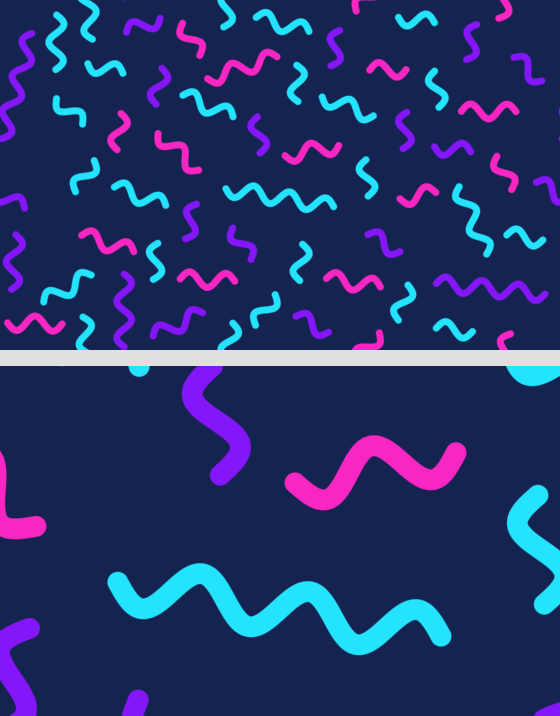
Top: the whole. Bottom: its middle third, enlarged.
Reproduce this pattern procedurally as a WebGL 1 fragment shader.

```glsl
precision highp float;
// Confetti of wavy strokes on navy. A wrapping herringbone of two-cell blocks holds
// one squiggle per block, lying or standing with some tilt; each is a round-capped
// sine stroke that shortens by half waves until it clears its neighbours.
uniform vec2 u_resolution;

const float TAU = 6.2831853;
const vec2 TILE = vec2(1.6, 1.0);
const vec2 GRID = vec2(16.0, 8.0);      // multiples of 4 keep the herringbone seamless
const float HALF_WAVE = 0.052;
const float AMPLITUDE = 0.0212;
const float STROKE_RADIUS = 0.0099;
const float SPACING = 0.061;            // least distance between two axes
const float LONG_HALVES = 6.0;
const float SHORT_HALVES = 2.0;

const vec3 NAVY = vec3(0.078, 0.137, 0.308);
const vec3 CYAN = vec3(0.14, 0.89, 0.99);
const vec3 PINK = vec3(0.98, 0.15, 0.77);
const vec3 VIOLET = vec3(0.52, 0.085, 0.98);

struct Squiggle {
  vec2 centre;
  vec2 axis;
  float rank;
  float wanted;   // desired number of half waves
};

float hash(vec2 cell, float seed) {
  return fract(sin(dot(mod(cell, GRID), vec2(12.99, 78.23)) + seed * 3.71) * 4375.85);
}

// Evenly spread value per block, so that shares stay balanced.
float spread(vec2 cell, float stride) {
  vec2 wrapped = mod(cell, GRID);
  return fract((floor(wrapped.x * 0.5) + 0.5 * GRID.x * wrapped.y) * stride);
}

// Every second cell, checkerwise, is the anchor of a block.
bool isAnchor(vec2 cell) {
  return mod(cell.x - cell.y, 2.0) < 0.5;
}

Squiggle squiggleAt(vec2 cell) {
  bool lying = mod(cell.x - cell.y, 4.0) < 1.0;
  vec2 jitter = vec2(hash(cell, 1.0), hash(cell, 2.0)) - 0.5;
  vec2 place = (cell + (lying ? vec2(1.0, 0.5) : vec2(0.5, 0.0)) + 0.22 * jitter) / GRID;
  float rank = fract(spread(cell, 0.618034) + 0.3);
  float wanted = rank > 0.94 ? LONG_HALVES : floor(2.6 + 2.6 * rank);
  float swing = 0.25 * sin(TAU * (place.x + place.y)) - 0.15;
  float tilt = 2.6 * (hash(cell, 3.0) - 0.5) / wanted;
  float angle = (lying ? 0.0 : 0.25 * TAU) + swing + tilt;
  return Squiggle(place * TILE, vec2(cos(angle), sin(angle)), rank, wanted);
}

float segmentDistance(vec2 p, vec2 a, vec2 b) {
  vec2 span = b - a;
  float t = clamp(dot(p - a, span) / max(dot(span, span), 1e-9), 0.0, 1.0);
  return length(p - a - span * t);
}

float axisGap(Squiggle s, float halvesS, Squiggle r, float halvesR) {
  vec2 spanS = s.axis * halvesS * HALF_WAVE * 0.5;
  vec2 spanR = r.axis * halvesR * HALF_WAVE * 0.5;
  vec2 s0 = s.centre - spanS, s1 = s.centre + spanS;
  vec2 r0 = r.centre - spanR, r1 = r.centre + spanR;
  return min(min(segmentDistance(s0, r0, r1), segmentDistance(s1, r0, r1)),
             min(segmentDistance(r0, s0, s1), segmentDistance(r1, s0, s1)));
}

// Half waves that fit; below SHORT_HALVES the squiggle is dropped.
float fittedHalves(Squiggle s, vec2 cell) {
  float halves = s.wanted;
  for (int y = -3; y <= 3; y++) {
    for (int x = -4; x <= 4; x++) {
      vec2 other = cell + vec2(float(x), float(y));
      if ((x == 0 && y == 0) || !isAnchor(other)) continue;
      Squiggle rival = squiggleAt(other);
      bool outranked = rival.rank > s.rank;
      if (!outranked && s.wanted == LONG_HALVES) continue;
      for (int k = 0; k < 5; k++) {
        // The shortest form yields only to long rivals and to other shortest forms.
        bool yields = outranked && (halves > SHORT_HALVES || rival.wanted == LONG_HALVES);
        float rivalHalves = yields ? rival.wanted : SHORT_HALVES;
        if (halves < SHORT_HALVES || axisGap(s, halves, rival, rivalHalves) > SPACING) break;
        if (halves == SHORT_HALVES && !outranked) break;
        halves -= 1.0;
      }
    }
  }
  return halves;
}

vec2 wavePoint(float x, float limit, float side) {
  x = clamp(x, -limit, limit);
  return vec2(x, side * AMPLITUDE * sin(0.5 * TAU * (x + limit) / HALF_WAVE));
}

// Distance to the wave, walked in short segments around the point; exact near the stroke.
float waveDistance(vec2 q, float halves, float side) {
  float limit = 0.5 * halves * HALF_WAVE;
  float window = 1.5 * STROKE_RADIUS;
  vec2 last = wavePoint(q.x - window, limit, side);
  float nearest = 1.0;
  for (int i = 1; i <= 12; i++) {
    vec2 next = wavePoint(q.x + window * (float(i) / 6.0 - 1.0), limit, side);
    nearest = min(nearest, segmentDistance(q, last, next));
    last = next;
  }
  return nearest;
}

vec3 strokeColour(float pick) {
  return pick < 0.46 ? CYAN : (pick < 0.75 ? VIOLET : PINK);
}

void main() {
  vec2 uv = gl_FragCoord.xy / u_resolution;
  float blur = 0.9 / u_resolution.y;
  vec3 colour = NAVY;
  for (int y = -2; y <= 2; y++) {
    for (int x = -3; x <= 2; x++) {
      vec2 cell = floor(uv * GRID) + vec2(float(x), float(y));
      if (!isAnchor(cell)) continue;
      Squiggle s = squiggleAt(cell);
      vec2 d = uv * TILE - s.centre;
      vec2 q = vec2(dot(d, s.axis), dot(d, vec2(-s.axis.y, s.axis.x)));
      // Skip squiggles whose bounding box misses this point.
      vec2 reach = vec2(0.5 * s.wanted * HALF_WAVE, AMPLITUDE) + STROKE_RADIUS + blur;
      if (abs(q.x) > reach.x || abs(q.y) > reach.y) continue;
      float halves = fittedHalves(s, cell);
      if (halves < SHORT_HALVES) continue;
      float side = hash(cell, 4.0) < 0.5 ? -1.0 : 1.0;
      float edge = waveDistance(q, halves, side) - STROKE_RADIUS;
      float pick = fract(spread(cell, 0.4142) + 0.2 * hash(cell, 5.0) + 0.75);
      colour = mix(strokeColour(pick), colour, smoothstep(-blur, blur, edge));
    }
  }
  gl_FragColor = vec4(colour, 1.0);
}
```
